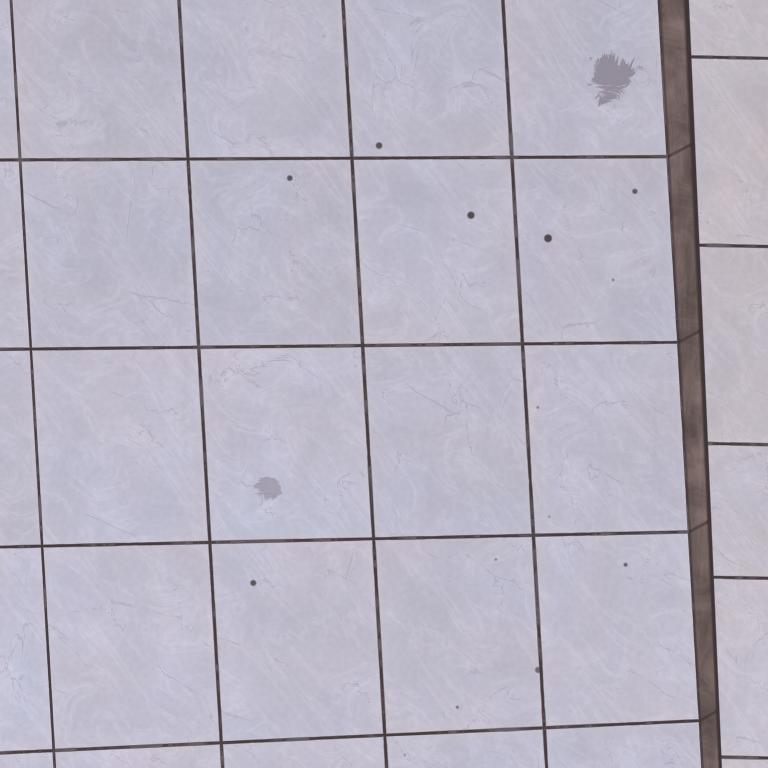
Write a Shadertoy shader that draws this texture.

```glsl
#define TILE_LIGHT vec3(0.775, 0.765, 0.835)
#define TILE_SHADE vec3(0.700, 0.690, 0.745)
#define GROUT_DARK vec3(0.25, 0.21, 0.22)
#define GROUT_WORN vec3(0.38, 0.35, 0.37)
#define STRIP_BROWN vec3(0.43, 0.37, 0.36)
#define STAIN_GREY vec3(0.53, 0.50, 0.55)
#define GROUT_HALF 0.0021
#define LEAN 0.057
#define COLUMN_STEP 0.2213
#define COLUMN_SHRINK 0.0026
#define SPECKS 14

float hash(vec2 p) {
    return fract(sin(dot(p, vec2(12.99, 78.23))) * 4375.85);
}

vec2 hash2(vec2 p) {
    return vec2(hash(p), hash(p + 17.3));
}

// Warped, layered sines, roughly -0.8 to 0.8
float clouds(vec2 p) {
    float sum = 0.0, amp = 0.5;
    for (int i = 0; i < 5; i++) {
        p = mat2(0.8, 0.6, -0.6, 0.8) * p * 1.9;
        p += 0.7 * sin(p.yx * 1.3 + float(i));
        sum += amp * sin(p.x) * sin(p.y);
        amp *= 0.68;
    }
    return sum;
}

// Distances to the two nearest cell points
vec2 cells(vec2 p) {
    vec2 base = floor(p), near = vec2(9.0);
    for (int j = -1; j <= 1; j++)
    for (int i = -1; i <= 1; i++) {
        vec2 cell = base + vec2(i, j);
        float d = length(cell + hash2(cell) - p);
        near = d < near.x ? vec2(d, near.x) : vec2(near.x, min(near.y, d));
    }
    return near;
}

float band(float d, float halfWidth, float soft) {
    return 1.0 - smoothstep(halfWidth - soft, halfWidth + soft, d);
}

// Glazed marble with pale streaks and fine broken cracks
vec3 marble(vec2 p, vec2 id) {
    vec2 q = p + 7.0 * hash2(id);
    float mottle = clouds(q * 13.0);
    vec2 along = mat2(0.77, 0.64, -0.64, 0.77) * q * vec2(1.0, 1.0);
    float streak = 1.0 - abs(clouds(along * vec2(22.0, 9.0)));
    vec2 edge = cells(along * vec2(17.0, 9.0) + 0.35 * mottle);
    float crack = band(edge.y - edge.x, 0.015, 0.03) * smoothstep(0.0, 0.45, mottle);
    float grain = cells(p * 120.0).x - 0.5;
    float light = 0.53 + 0.3 * mottle + 0.2 * (hash(id) - 0.5);
    light += 0.35 * (p.y - 0.5) - 0.25 * (p.x - 0.5);
    vec3 col = mix(TILE_SHADE, TILE_LIGHT, clamp(light, 0.0, 1.15));
    col += 0.03 * pow(streak, 8.0) + 0.022 * grain;
    col += vec3(0.014, 0.0, -0.012) * clouds(q * 5.0 + 3.0);
    return mix(col, STAIN_GREY, 0.32 * crack);
}

float scuff(vec2 p, vec2 centre, vec2 size) {
    float d = length((p - centre) / size);
    return smoothstep(1.0, 0.6, d + 0.9 * clouds(p * 38.0));
}

void mainImage(out vec4 fragColor, in vec2 fragCoord) {
    vec2 p = fragCoord / iResolution.xy;
    p.y = 1.0 - p.y;
    float soft = max(0.8 / iResolution.y, 0.0011);
    float wear = clouds(p * 25.0);

    // Leaning strip that narrows downward
    float left = 0.858 + LEAN * p.y;
    float right = 0.897 + 0.043 * p.y;
    float across = (p.x - left) / (right - left);
    bool border = p.x > 0.5 * (left + right);

    // Columns, each slightly narrower than the last
    float x = p.x - LEAN * p.y - 0.0143;
    float column = (COLUMN_STEP - sqrt(COLUMN_STEP * COLUMN_STEP
                 - 4.0 * COLUMN_SHRINK * x)) / (2.0 * COLUMN_SHRINK);
    float nearest = round(column);
    float dx = abs(column - nearest) * (COLUMN_STEP - 2.0 * COLUMN_SHRINK * column);
    dx *= 0.8 + 0.4 * hash(vec2(nearest, 4.0));
    if (border) dx = 1.0;

    // Rows, tilting more toward the bottom, bent where they meet the strip
    float dy = 1.0, row = 0.0;
    for (int i = 0; i < 4; i++) {
        float k = float(i);
        float y = 0.2083 + 0.2412 * k + 0.0054 * k * k - 0.005 * pow(2.1, k) * p.x;
        y -= 0.5 * max(p.x - left, 0.0);
        dy = min(dy, abs(p.y - y));
        row += step(y, p.y);
    }
    float joint = band(dy, GROUT_HALF, soft);

    // Uneven cuts beyond the strip
    if (border) {
        float cuts[5] = float[5](0.074, 0.319, 0.577, 0.751, 0.985);
        dy = 1.0;
        row = 0.0;
        for (int i = 0; i < 5; i++) {
            float y = cuts[i] + 0.02 * (p.x - 0.9);
            dy = min(dy, abs(p.y - y));
            row += step(y, p.y);
        }
    }
    vec3 col = marble(p, vec2(border ? 9.0 : floor(column), row));
    if (border) col += vec3(0.025, 0.01, -0.012);

    // Scuffs and scattered specks
    float dirt = 0.75 * scuff(p, vec2(0.797, 0.097), vec2(0.037, 0.027));
    dirt += 0.5 * scuff(p, vec2(0.350, 0.637), vec2(0.014, 0.018));
    col = mix(col, STAIN_GREY, dirt);
    for (int i = 0; i < SPECKS; i++) {
        vec2 seed = vec2(float(i), 2.7), spot = hash2(seed);
        spot.x = 0.05 + 0.9 * sqrt(spot.x);
        float size = hash(seed + 5.0);
        float mask = band(length(p - spot), 0.0015 + 0.0045 * size * size * size, 0.0015);
        col = mix(col, GROUT_DARK, mask * (0.3 + 0.6 * size));
    }

    // Pale tile rims and worn grout
    float gap = min(dx, dy);
    col = mix(col, vec3(0.83, 0.79, 0.80), 0.4 * exp(-gap * 170.0));
    vec3 grout = mix(GROUT_DARK, GROUT_WORN, smoothstep(-0.2, 0.6, wear));
    col = mix(col, grout, 0.95 * band(gap, GROUT_HALF * (1.0 + 0.25 * wear), soft));

    // Brown strip with dark edges
    vec3 strip = STRIP_BROWN * (1.0 + 0.16 * wear + 0.12 * clouds(p * vec2(60.0, 9.0)));
    float rim = smoothstep(0.76, 0.9, across) + 0.7 * smoothstep(0.12, 0.0, across);
    strip = mix(strip, GROUT_DARK, clamp(rim + 0.6 * joint, 0.0, 1.0));
    float body = smoothstep(-soft, soft, p.x - left) * smoothstep(-soft, soft, right - p.x);
    fragColor = vec4(mix(col, strip, body), 1.0);
}
```
